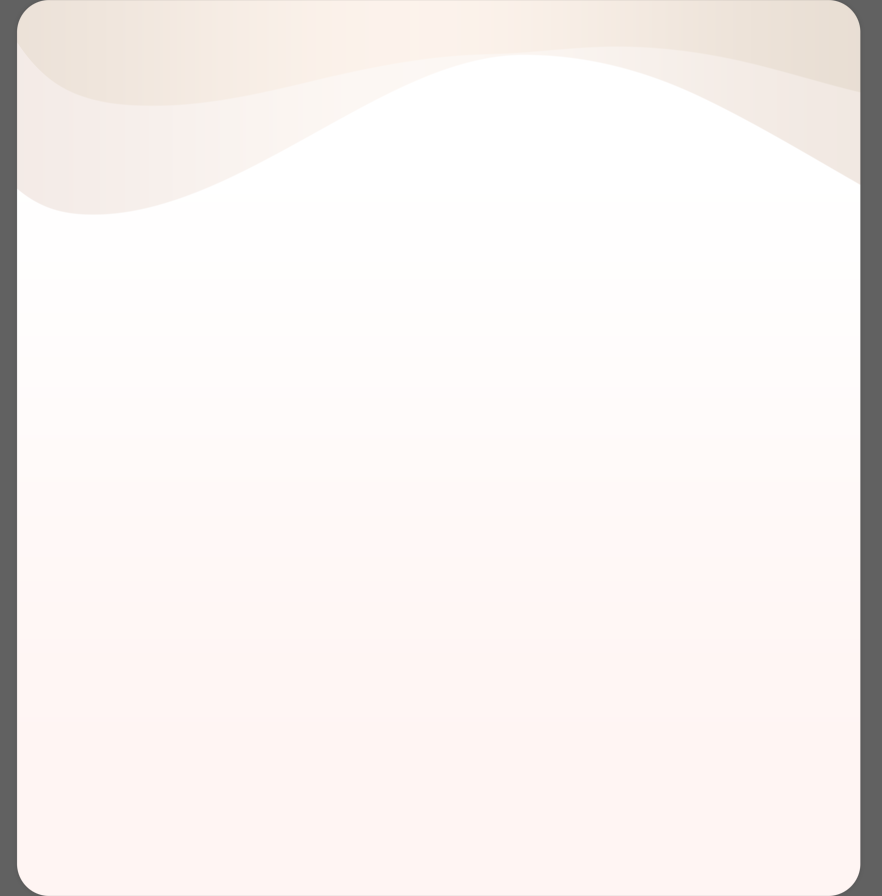
Write a Shadertoy shader that draws this background.

```glsl
const vec3 SURROUND = vec3(0.38);
const vec3 CARD_TOP = vec3(1.0);
const vec3 CARD_BOTTOM = vec3(1.0, 0.961, 0.953);
const vec3 FRONT_LEFT = vec3(0.918, 0.878, 0.840);
const vec3 FRONT_MIDDLE = vec3(0.988, 0.951, 0.922);
const vec3 FRONT_RIGHT = vec3(0.910, 0.870, 0.828);
const vec3 BACK_LEFT = vec3(0.951, 0.916, 0.900);
const vec3 BACK_MIDDLE = vec3(0.990, 0.970, 0.955);
const vec3 BACK_RIGHT = vec3(0.945, 0.910, 0.885);
const float CARD_LEFT = 0.0193;
const float CARD_RIGHT = 0.9755;
const float CORNER_RADIUS = 0.036;
const float RIM_WIDTH = 0.0015;
const float RIM_SHADE = 0.12;
const float GLOW_CENTER = 0.47;

// Wave knots: x, depth below the top, slope
const int KNOTS = 8;
const vec3 FRONT_WAVE[KNOTS] = vec3[KNOTS](
    vec3(0.020, 0.048, 1.48), vec3(0.092, 0.107, 0.345),
    vec3(0.175, 0.118, 0.0), vec3(0.356, 0.090, -0.237),
    vec3(0.554, 0.0605, -0.02), vec3(0.699, 0.052, 0.0),
    vec3(0.844, 0.069, 0.227), vec3(0.975, 0.103, 0.237));
const vec3 BACK_WAVE[KNOTS] = vec3[KNOTS](
    vec3(0.020, 0.211, 0.84), vec3(0.106, 0.2395, 0.0),
    vec3(0.224, 0.214, -0.39), vec3(0.343, 0.156, -0.543),
    vec3(0.468, 0.0917, -0.433), vec3(0.594, 0.0612, 0.0),
    vec3(0.792, 0.107, 0.464), vec3(0.975, 0.206, 0.563));

// Cubic Hermite curve through the knots
float waveDepth(float x, vec3 knots[KNOTS]) {
    float depth = knots[0].y;
    for (int i = 0; i < KNOTS - 1; i++) {
        vec3 a = knots[i], b = knots[i + 1];
        float span = b.x - a.x;
        float t = clamp((x - a.x) / span, 0.0, 1.0);
        float s = 1.0 - t;
        float curve = mix(a.y, b.y, t * t * (3.0 - 2.0 * t))
                    + span * t * s * (a.z * s - b.z * t);
        if (x >= a.x) depth = curve;
    }
    return depth;
}

float roundedBox(vec2 p, vec2 halfSize, float radius) {
    vec2 q = abs(p) - halfSize + radius;
    return length(max(q, 0.0)) + min(max(q.x, q.y), 0.0) - radius;
}

// Horizontal gradient with its brightest part at GLOW_CENTER
vec3 sheen(float x, vec3 left, vec3 middle, vec3 right) {
    vec3 rising = mix(left, middle, smoothstep(-0.08, GLOW_CENTER, x));
    return mix(rising, right, smoothstep(GLOW_CENTER, 1.02, x));
}

void mainImage(out vec4 fragColor, in vec2 fragCoord) {
    vec2 uv = fragCoord / iResolution.xy;
    float aspect = iResolution.x / iResolution.y;
    float pixel = 1.0 / iResolution.y;
    float depth = 1.0 - uv.y;

    // Card gradient
    vec3 color = mix(CARD_TOP, CARD_BOTTOM, smoothstep(0.12, 0.90, depth));

    // Overlapping waves
    float backEdge = depth - waveDepth(uv.x, BACK_WAVE);
    float frontEdge = depth - waveDepth(uv.x, FRONT_WAVE);
    vec3 backColor = sheen(uv.x, BACK_LEFT, BACK_MIDDLE, BACK_RIGHT);
    vec3 frontColor = sheen(uv.x, FRONT_LEFT, FRONT_MIDDLE, FRONT_RIGHT);
    color = mix(color, backColor, 1.0 - smoothstep(-pixel, pixel, backEdge));
    color = mix(color, frontColor, 1.0 - smoothstep(-pixel, pixel, frontEdge));

    // Rounded card over the surround, with a thin dark rim
    vec2 center = vec2(0.5 * (CARD_LEFT + CARD_RIGHT), 0.5);
    vec2 halfSize = vec2(0.5 * (CARD_RIGHT - CARD_LEFT) * aspect, 0.5);
    vec2 p = (uv - center) * vec2(aspect, 1.0);
    float edge = roundedBox(p, halfSize, CORNER_RADIUS);
    float rim = exp(-max(edge, 0.0) / RIM_WIDTH);
    vec3 surround = SURROUND * (1.0 - RIM_SHADE * rim);
    color = mix(color, surround, smoothstep(-0.75 * pixel, 0.75 * pixel, edge));

    fragColor = vec4(color, 1.0);
}
```
